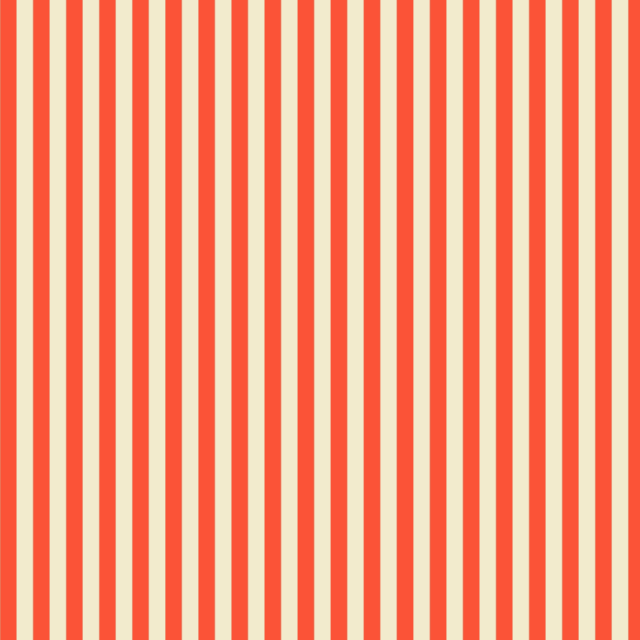
A Shadertoy shader for this pattern:

```glsl
// Even vertical stripes of coral red and cream with soft, slightly dulled edges.

// Signed distance to the red stripe, in stripe periods: negative inside.
float stripeDistance(float x) {
    return abs(fract(x + 0.25) - 0.5) - 0.25;
}

void mainImage(out vec4 fragColor, in vec2 fragCoord) {
    float periods = 19.355;
    float d = stripeDistance(fragCoord.x / iResolution.x * periods);

    // Edge ramp, never narrower than one pixel
    float halfEdge = max(0.025, 0.5 * periods / iResolution.x);
    float cream = clamp(0.5 + 0.5 * d / halfEdge, 0.0, 1.0);

    vec3 color = mix(vec3(0.985, 0.325, 0.215), vec3(0.948, 0.922, 0.802), cream);

    // Duller red along the red side of each edge
    color.r -= 0.65 * cream * pow(1.0 - cream, 4.0);

    fragColor = vec4(color, 1.0);
}
```
